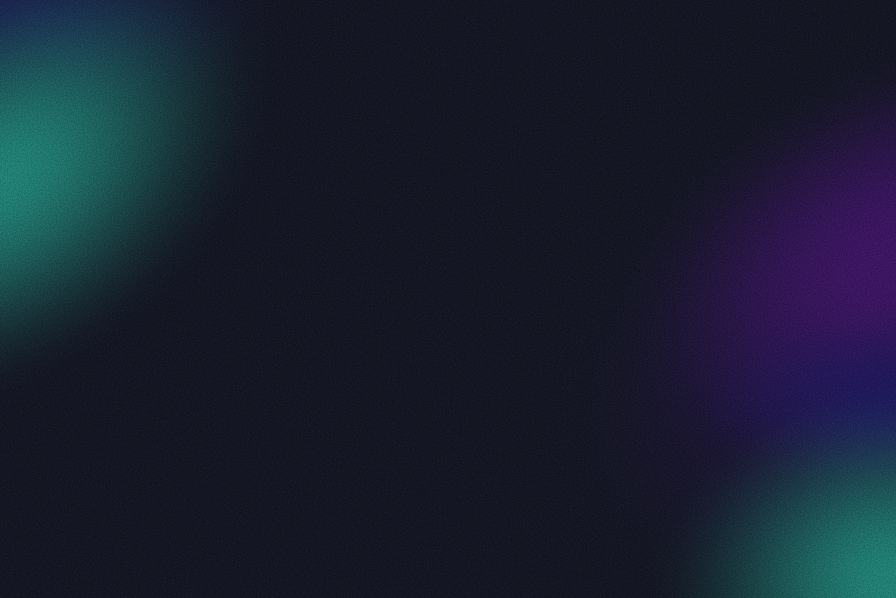
This background is drawn by a WebGL 1 fragment shader. Its source:

```glsl
precision highp float;

uniform vec2 u_resolution;

const vec3 NIGHT = vec3(0.078, 0.088, 0.135);
const vec3 TEAL = vec3(0.13, 0.50, 0.455);
const vec3 VIOLET = vec3(0.24, 0.085, 0.385);
const vec3 INDIGO = vec3(0.11, 0.10, 0.37);
const vec3 DUSK = vec3(0.135, 0.08, 0.27);

// Pseudo-random unit gradient for a lattice cell
vec2 cellGradient(vec2 cell) {
    vec3 h = fract(cell.xyx * vec3(0.1031, 0.1030, 0.0973));
    h += dot(h, h.yzx + 33.33);
    float angle = 6.2832 * fract((h.x + h.y) * h.z);
    return vec2(cos(angle), sin(angle));
}

float gradientNoise(vec2 p) {
    vec2 cell = floor(p);
    vec2 f = fract(p);
    vec2 blend = f * f * f * (f * (f * 6.0 - 15.0) + 10.0);
    vec2 right = vec2(1.0, 0.0);
    vec2 up = vec2(0.0, 1.0);
    float a = dot(cellGradient(cell), f);
    float b = dot(cellGradient(cell + right), f - right);
    float c = dot(cellGradient(cell + up), f - up);
    float d = dot(cellGradient(cell + 1.0), f - 1.0);
    return mix(mix(a, b, blend.x), mix(c, d, blend.x), blend.y);
}

vec2 rotate(vec2 p, float angle) {
    float c = cos(angle);
    float s = sin(angle);
    return vec2(c * p.x + s * p.y, c * p.y - s * p.x);
}

// Soft ellipse, 1 at the centre and 0 at its rim, tilted by an angle
float glow(vec2 p, vec2 center, vec2 radii, float tilt) {
    return 1.0 - smoothstep(0.0, 1.0, length(rotate(p - center, tilt) / radii));
}

// Fine grain that strengthens with brightness, turned off the pixel axes
vec3 addGrain(vec3 color, vec2 p, float density) {
    float grain = gradientNoise(rotate(p, 0.6) * density);
    return color + grain * (0.028 + 0.16 * color);
}

void main() {
    vec2 p = gl_FragCoord.xy / u_resolution * vec2(1.5, 1.0);
    vec3 color = NIGHT;

    // Right side: dusky halo, violet core, indigo band, teal corner
    color = mix(color, DUSK, glow(p, vec2(1.50, 0.48), vec2(0.68, 0.43), 0.58));
    color = mix(color, VIOLET, glow(p, vec2(1.50, 0.57), vec2(0.50, 0.33), 0.45));
    color = mix(color, INDIGO, 0.8 * glow(p, vec2(1.50, 0.33), vec2(0.38, 0.17), 0.0));
    color = mix(color, TEAL, glow(p, vec2(1.50, 0.03), vec2(0.43, 0.34), 0.12));

    // Left side: indigo top edge with teal over it
    color = mix(color, INDIGO, 0.65 * glow(p, vec2(0.0, 1.0), vec2(0.50, 0.25), 0.0));
    color = mix(color, TEAL, glow(p, vec2(0.0, 0.70), vec2(0.53, 0.335), 0.62));

    gl_FragColor = vec4(addGrain(color, p, 420.0), 1.0);
}
```
